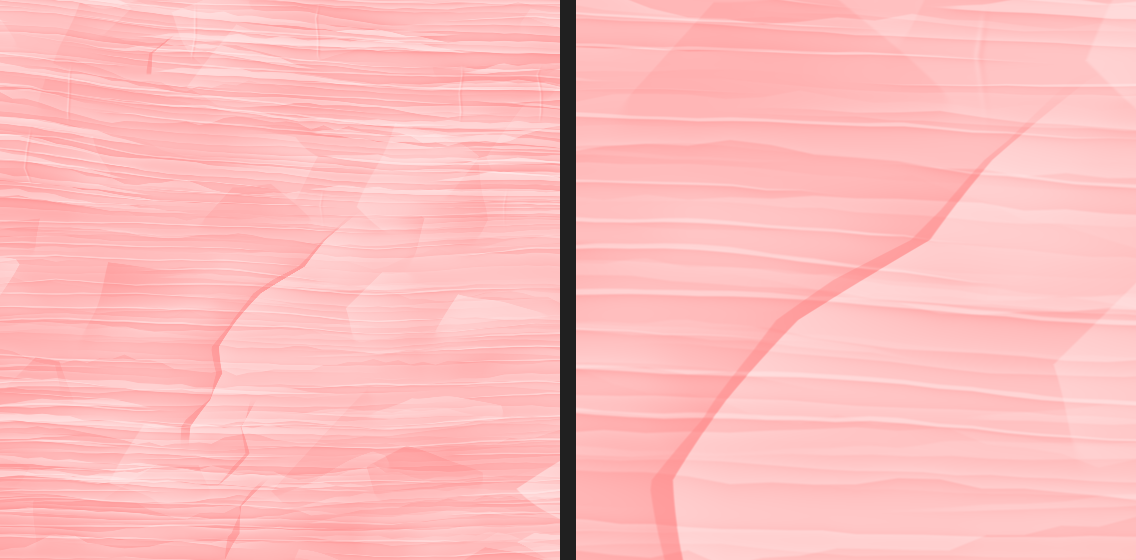
Left: the whole. Right: its middle third, enlarged.
Write a three.js fragment shader that draws this texture.

```glsl
varying vec2 vUv;

#define BASE 0.733
#define RANGE 0.2
#define EDGE 0.001
#define TILT 0.07
#define STRATA_GAIN 0.105
#define STREAK_GAIN 0.11
#define FACET_GAIN 0.085
#define CLOUD_GAIN 0.12
#define CRACK_DEPTH 0.1
#define FACET_GRID vec2(4.0, 6.5)
#define HAIR_GRID vec2(13.0, 9.0)

float hash(vec2 p) {
  return fract(sin(dot(p, vec2(127.1, 311.7))) * 43758.545);
}

float noise(vec2 p) {
  vec2 i = floor(p), f = fract(p);
  f = f * f * (3.0 - 2.0 * f);
  vec2 e = vec2(0.0, 1.0);
  return mix(mix(hash(i), hash(i + e.yx), f.x),
             mix(hash(i + e.xy), hash(i + e.yy), f.x), f.y);
}

// Piecewise linear noise gives broken, angular outlines
float zigzag(float x, float seed) {
  float i = floor(x);
  return mix(hash(vec2(i, seed)), hash(vec2(i + 1.0, seed)), fract(x));
}

// Ledges: a sharp step with light on one side and shade on the other
float strata(vec2 p, float rows, float knots, float decay) {
  float y = p.y * rows, shade = 0.0;
  for (int k = -1; k <= 1; k++) {
    float row = floor(y) + float(k);
    float wobble = 0.65 * zigzag(p.x * knots, row + rows)
                 + 0.15 * zigzag(p.x * knots * 5.0, row - rows);
    float d = y - row - 0.1 - wobble;
    float upper = smoothstep(-EDGE * rows, EDGE * rows, d);
    float strength = smoothstep(0.3, 0.75, noise(vec2(p.x * 3.0 + rows, row * 7.0)));
    float side = hash(vec2(row, rows)) < 0.4 ? -1.0 : 1.0;
    shade += side * strength * mix(-exp(-1.4 * decay * abs(d)),
                                   exp(-decay * abs(d)), upper);
  }
  return shade;
}

// Pale tapering strips, each with a thin shadow beneath
float streaks(vec2 p, float rows, float knots, float thick) {
  float y = p.y * rows, shade = 0.0;
  for (int k = -1; k <= 1; k++) {
    float row = floor(y) + float(k);
    float d = y - row - 0.1 - 0.6 * zigzag(p.x * knots, row + 0.5 * rows)
            - 0.07 * zigzag(p.x * knots * 7.0, row);
    float strength = smoothstep(0.4, 0.8, noise(vec2(p.x * 3.5 - rows, row * 5.0)));
    float top = thick * strength * (0.6 + 0.4 * zigzag(p.x * 40.0, row + 9.0));
    float aa = EDGE * rows;
    float above = smoothstep(-aa, aa, d);
    float strip = above * smoothstep(top + aa, top - aa, d);
    float shadow = (1.0 - above) * exp(-abs(d) / (rows * 0.003));
    shade += smoothstep(0.0, 0.3, strength) * (strip - 0.75 * shadow);
  }
  return shade;
}

// Angular slabs: crisp on the lit rim, melting away on the other side
float facets(vec2 p) {
  vec2 g = p * FACET_GRID;
  float shade = 0.0;
  for (int j = -1; j <= 1; j++) {
    for (int i = -1; i <= 1; i++) {
      vec2 cell = floor(g) + vec2(float(i), float(j));
      vec2 q = g - cell - vec2(hash(cell), hash(cell + 31.0));
      float r = 0.0;
      for (int k = 0; k < 6; k++) {
        float n = float(k);
        float angle = 1.0472 * (n + 0.8 * hash(cell + n * 3.1));
        r = max(r, dot(q, vec2(cos(angle), sin(angle))) / (0.3 + 0.45 * hash(cell - n * 1.7)));
      }
      float aim = mix(0.3, 2.9, hash(cell + 83.0));
      float lit = dot(q, vec2(cos(aim), sin(aim)));
      float soft = mix(0.8, 0.02, smoothstep(-0.1, 0.3, lit));
      float tone = hash(cell + 11.0) < 0.4 ? -0.8 : 1.0;
      shade += tone * smoothstep(0.0, soft, 1.0 - r) * (1.7 * lit - 0.05);
    }
  }
  return shade;
}

// Fracture from a up to b, dark gap with a shaded left and a lit right bank
float crack(vec2 p, vec2 a, vec2 b, float bend, float width, float relief) {
  float t = clamp((p.y - a.y) / (b.y - a.y), 0.0, 1.0);
  float fade = smoothstep(0.0, 0.08, t) * smoothstep(1.0, 0.8, t);
  float x = mix(a.x, b.x, pow(t, bend)) + 0.045 * (zigzag(p.y * 21.0, a.x) - 0.5);
  float d = p.x - x;
  float w = width * max(0.0, 1.7 * zigzag(p.y * 24.0, b.x) - 0.2);
  float bank = smoothstep(-EDGE, EDGE, d);
  float gap = smoothstep(-w - EDGE, EDGE - w, d) * (1.0 - bank);
  return fade * (relief * mix(-exp(d * 17.0), exp(-d * 11.0), bank) - CRACK_DEPTH * gap);
}

// Short upright hairlines
float hairlines(vec2 p) {
  vec2 g = p * HAIR_GRID;
  vec2 cell = floor(g), f = fract(g);
  float x = 0.25 + 0.4 * hash(cell + 5.0) + 0.2 * zigzag(p.y * 30.0, cell.x);
  float d = (f.x - x) / HAIR_GRID.x;
  float ends = smoothstep(0.0, 0.2, f.y) * smoothstep(1.0, 0.7, f.y);
  float line = exp(-pow(d / 0.0016, 2.0)) - 0.8 * exp(-pow((d - 0.003) / 0.002, 2.0));
  return step(0.75, hash(cell + 19.0)) * ends * line;
}

void main() {
  vec2 p = vUv;
  float high = smoothstep(0.58, 0.68, p.y);
  float lowLeft = smoothstep(0.4, 0.3, p.y) * smoothstep(0.9, 0.2, p.x);
  float bedded = max(high, lowLeft);

  // Bedding planes, dipping to the right in the upper part
  vec2 bed = p + vec2(0.0, TILT * p.x * high + 0.03 * noise(p * vec2(3.0, 4.0)));
  float beds = 0.5 * strata(bed, 15.0, 9.0, 4.0)
             + 0.9 * strata(bed + 3.7, 36.0, 8.0, 3.5)
             + 0.8 * strata(bed + 8.1, 80.0, 10.0, 3.0);
  float strips = mix(0.25, 0.9, bedded) * streaks(bed + 1.3, 30.0, 6.0, 0.5)
               + 0.8 * streaks(bed + 5.9, 46.0, 7.0, 0.16);

  // Soft tonal drift
  float cloud = 0.6 * noise(p * vec2(3.0, 6.0) + 4.0)
              + 0.4 * noise(bed * vec2(5.0, 22.0)) - 0.5;

  float shade = CLOUD_GAIN * cloud + STREAK_GAIN * strips;
  shade += STRATA_GAIN * mix(0.45, 0.9, bedded) * beds;
  shade += FACET_GAIN * mix(1.2, 0.6, bedded) * facets(p + 0.03 * noise(p * 11.0));
  shade += crack(p, vec2(0.34, 0.2), vec2(0.66, 0.63), 1.9, 0.012, 0.065);
  shade += crack(p, vec2(0.39, 0.13), vec2(0.47, 0.29), 0.6, 0.012, 0.025);
  shade += crack(p, vec2(0.39, -0.02), vec2(0.49, 0.15), 1.4, 0.012, 0.02);
  shade += crack(p, vec2(0.26, 0.865), vec2(0.32, 0.94), 1.0, 0.012, 0.02);
  shade += 0.07 * high * hairlines(p);

  // Soft limit keeps the tones inside the pink range
  float s = shade / RANGE;
  float tone = BASE + RANGE * s / sqrt(1.0 + s * s);
  gl_FragColor = vec4(1.0, tone, tone, 1.0);
}
```
